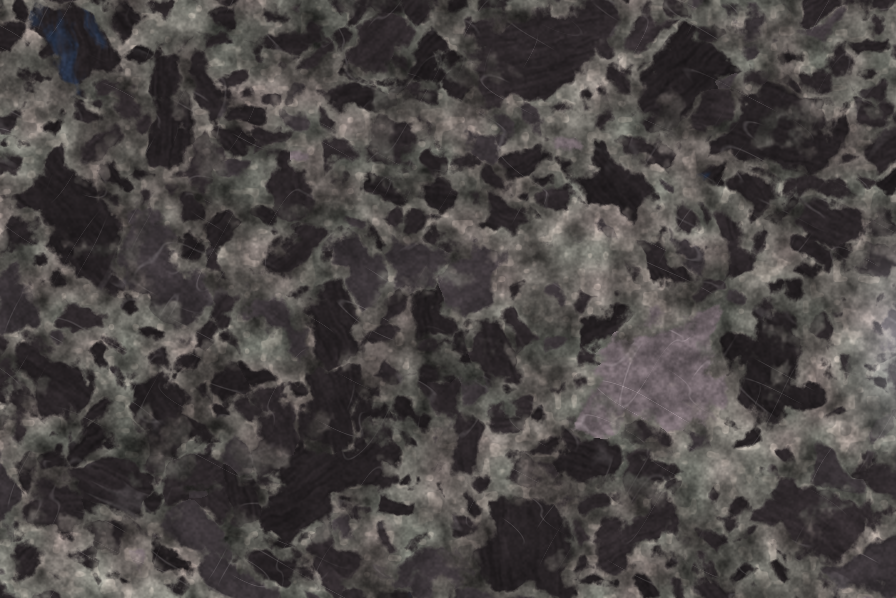
Give the GLSL for this texture, as a Shadertoy shader.

```glsl
// Polished dark granite: elongated angular crystals of three sizes, set in a
// ragged grey-green matrix. Rotated boxes compete for each point by signed
// distance, and the seams between the winners open into mottled veins.

float hash(vec2 p) {
    return fract(sin(dot(p, vec2(127.1, 311.7))) * 43758.5453);
}

float noise(vec2 p) {
    vec2 i = floor(p), f = fract(p);
    f = f * f * (3.0 - 2.0 * f);
    return mix(mix(hash(i), hash(i + vec2(1, 0)), f.x),
               mix(hash(i + vec2(0, 1)), hash(i + vec2(1, 1)), f.x), f.y);
}

mat2 rotate(float a) {
    return mat2(cos(a), sin(a), -sin(a), cos(a));
}

float fbm(vec2 p) {
    float sum = 0.0, amp = 0.53;
    for (int i = 0; i < 4; i++) {
        sum += amp * noise(p);
        p = rotate(0.6) * p * 2.1 + 7.3;
        amp *= 0.5;
    }
    return sum;
}

struct Crystal {
    float nearest, second; // signed distances of the two best boxes
    vec2 local;            // coordinates along the winner's axes
    float kind;            // random value of the winner
};

// One jittered grid of rotated boxes, each with a corner cut off
void addCrystals(vec2 p, float cell, float seed, inout Crystal c) {
    vec2 home = floor(p / cell);
    for (int y = -1; y <= 1; y++)
    for (int x = -1; x <= 1; x++) {
        vec2 id = home + vec2(x, y), key = id + seed;
        vec2 jitter = vec2(hash(key), hash(key + 31.7));
        vec2 center = (id + 0.1 + 0.8 * jitter) * cell;
        vec2 q = rotate(2.7 * hash(key + 57.3) - 1.1) * (p - center);
        float len = cell * mix(0.34, 0.6, hash(key + 11.9));
        float wid = len * mix(0.36, 0.8, hash(key + 83.1));
        float cut = 6.283 * hash(key + 19.4);
        float d = max(abs(q.x) - len, abs(q.y) - wid);
        d = max(d, dot(q, vec2(cos(cut), sin(cut))) - 0.8 * mix(wid, len, abs(cos(cut))));
        if (d < c.nearest) {
            c.second = c.nearest;
            c.nearest = d;
            c.local = q + jitter * 9.0;
            c.kind = hash(key + 43.6);
        } else {
            c.second = min(c.second, d);
        }
    }
}

// Thin hairlines where a stretched noise crosses its middle value
float scratches(vec2 p) {
    float n = abs(noise(p * vec2(9, 34)) - 0.5);
    return (1.0 - smoothstep(0.0, 0.035, n)) * smoothstep(0.45, 0.75, noise(p * 17.0 + 4.0));
}

void mainImage(out vec4 fragColor, in vec2 fragCoord) {
    vec2 uv = fragCoord / iResolution.y;
    vec2 p = uv + 0.03 * (vec2(fbm(uv * 14.0), fbm(uv * 14.0 + 40.0)) - 0.5);

    Crystal c = Crystal(0.1, 0.1, p, 0.5);
    addCrystals(p, 0.24, 3.0, c);
    addCrystals(p, 0.13, 140.0, c);
    addCrystals(p, 0.068, 270.0, c);

    float rough = fbm(uv * 42.0 + 9.0);
    float cloud = fbm(uv * 5.0 + 21.0);
    float grain = noise(uv * 240.0) + noise(uv * 130.0 + 5.0) - 1.0;

    // Crystal body: near-black with fibres, some mauve and a few pale
    float fibre = noise(c.local * vec2(22, 190));
    float smear = fbm(c.local * vec2(12, 30));
    float shade = 0.085 + 0.05 * fract(c.kind * 13.0) + 0.04 * fibre + 0.07 * smear * smear;
    vec3 body = shade * vec3(1.05, 0.92, 0.98);
    body = mix(body, vec3(0.26, 0.235, 0.25) * (0.6 + 0.7 * smear), 0.75 * step(0.87, c.kind));
    body = mix(body, vec3(0.50, 0.45, 0.47) * (0.6 + 0.7 * rough), 0.8 * step(0.972, c.kind));
    float sheen = step(0.84, c.kind) * step(c.kind, 0.87) * smoothstep(0.55, 0.75, smear);
    body += sheen * vec3(0.0, 0.06, 0.13);
    body += 0.10 * scratches(rotate(0.5) * uv) + 0.08 * scratches(rotate(2.1) * uv + 3.0);

    // Matrix: olive grey, mottled, with pale pinkish crumbs
    float mottle = fbm(uv * 28.0 + 60.0);
    float light = clamp(0.12 + 0.5 * mottle + 0.25 * (cloud - 0.5) + 0.22 * (rough - 0.5), 0.13, 0.62);
    vec3 matrix = light * mix(vec3(1.0, 1.02, 0.95), vec3(1.08, 0.99, 0.96), noise(uv * 19.0));
    matrix += vec3(0.17, 0.15, 0.14) * smoothstep(0.62, 0.8, noise(uv * 75.0 + 13.0)) * mottle;

    // Vein width follows the clouds; its border is frayed by the roughness
    float seam = min(0.5 * (c.second - c.nearest), -c.nearest);
    float width = 0.003 + 0.022 * (cloud - 0.42);
    float vein = 1.0 - smoothstep(-0.003, 0.006, seam - width + 0.028 * (rough - 0.5));
    float patchy = smoothstep(0.60, 0.74, fbm(uv * 17.0 + 80.0));
    vec3 color = mix(body, matrix, max(vein, 0.6 * patchy));

    // Fine grain, and a soft reflection at the right edge
    color *= 1.0 + 0.17 * grain;
    vec2 glare = (uv - vec2(iResolution.x / iResolution.y, 0.42)) / vec2(0.06, 0.12);
    color += 0.28 * exp(-dot(glare, glare)) * vec3(0.95, 0.97, 1.0);
    fragColor = vec4(clamp(color, 0.0, 1.0), 1.0);
}
```
